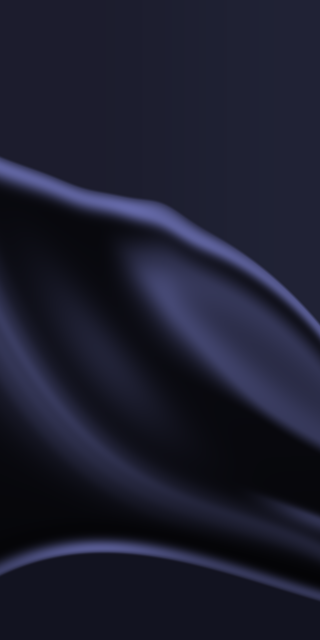
Give the GLSL for this background, as a WebGL 1 fragment shader.

```glsl
precision highp float;

uniform vec2 u_resolution;

const vec3 NIGHT = vec3(0.108, 0.110, 0.175);
const vec3 DUSK = vec3(0.125, 0.135, 0.208);
const vec3 FLOOR_TONE = vec3(0.072, 0.073, 0.125);
const vec3 SILK = vec3(0.45, 0.47, 0.75);

// Coefficients of cubic curves y(x), constant term first
const vec4 TOP_EDGE = vec4(1.51, -0.40, 0.411, -0.537);
const vec4 BOTTOM_EDGE = vec4(0.215, 0.4765, -0.9045, 0.348);
const vec4 LEFT_FOLD = vec4(0.984, -1.809, 1.997, -0.891);
const vec4 CENTER_FOLD = vec4(1.577, -1.428, 0.4525, 0.0);
const vec4 UPPER_FOLD = vec4(0.99, 0.674, -0.783, 0.0);
const vec4 FAINT_FOLD = vec4(1.37, -1.695, 0.666, 0.0);
const vec4 CORNER_FOLD = vec4(0.742, -0.37, 0.0, 0.0);

float bump(float x, float center, float width) {
  float t = (x - center) / width;
  return exp(-t * t);
}

// Approximate signed distance to a cubic, positive above it
float curveDistance(vec2 p, vec4 c) {
  float y = c.x + p.x * (c.y + p.x * (c.z + p.x * c.w));
  float slope = c.y + p.x * (2.0 * c.z + 3.0 * p.x * c.w);
  return (p.y - y) * inversesqrt(1.0 + slope * slope);
}

// Soft highlight with separate falloff on each side
float ridge(float d, float below, float above) {
  return bump(d, 0.0, d < 0.0 ? below : above);
}

float topDistance(vec2 p) {
  p.y -= 0.022 * bump(p.x, 0.51, 0.08) - 0.012 * bump(p.x, 0.26, 0.09);
  return curveDistance(p, TOP_EDGE);
}

// Bright hem along the upper edge, doubled where it folds over
float topHem(float x, float d) {
  float inset = mix(0.03, 0.008, smoothstep(0.6, 1.0, x))
              + 0.02 * bump(x, 0.53, 0.13);
  float hem = mix(0.78, 0.66, x) * ridge(d + inset, mix(0.038, 0.02, x), 0.035);
  return hem + 0.32 * bump(x, 0.5, 0.14) * ridge(d + 0.012, 0.025, 0.03);
}

float bottomHem(float x, float d) {
  float strength = 0.45 + 0.3 * bump(x, 0.3, 0.25);
  return strength * ridge(d, 0.018, mix(0.03, 0.024, x));
}

// Lit pocket bounded by the hem and the central crease
float pocketLight(vec2 p, float depth) {
  float d = curveDistance(p, CENTER_FOLD);
  float softness = mix(0.1, 0.025, smoothstep(0.4, 0.85, p.x));
  float gate = smoothstep(-softness, softness, d)
             * smoothstep(0.3, 0.55, p.x)
             * smoothstep(mix(0.09, 0.025, p.x), mix(0.23, 0.1, p.x), depth);
  float crest = mix(0.24, 0.13, smoothstep(0.5, 1.0, p.x))
              * ridge(d - mix(0.1, 0.03, p.x), 0.06, 0.07);
  float band = 0.11 * ridge(curveDistance(p, UPPER_FOLD), 0.07, 0.06);
  return gate * (0.27 + crest + band);
}

// Long folds sweeping from the left side to the lower right
float sweepingFolds(vec2 p) {
  float d = curveDistance(p, LEFT_FOLD);
  float grain = 1.0 + 0.05 * sin(d * 75.0 + 2.0 * p.x) + 0.03 * sin(d * 140.0);
  float left = mix(0.41, 0.22, smoothstep(0.0, 0.7, p.x)) * grain
             * ridge(d, mix(0.1, 0.035, p.x), mix(0.075, 0.04, p.x));
  float faint = 0.21 * bump(p.x, 0.3, 0.3)
              * bump(p.y, 0.86, 0.33)
              * ridge(curveDistance(p, FAINT_FOLD), 0.1, 0.08);
  float corner = 0.36 * smoothstep(0.72, 1.0, p.x)
               * ridge(curveDistance(p, CORNER_FOLD), 0.032, 0.018);
  return left + faint + corner;
}

vec3 backdrop(vec2 p) {
  vec3 wall = mix(NIGHT, DUSK, smoothstep(0.2, 1.0, p.x));
  return mix(FLOOR_TONE, wall, smoothstep(0.4, 0.8, p.y));
}

void main() {
  vec2 p = gl_FragCoord.xy / u_resolution * vec2(1.0, 2.0);
  float top = topDistance(p);
  float bottom = curveDistance(p, BOTTOM_EDGE);

  // Shade the cloth
  float light = 0.035 + 0.03 * bump(p.y, 0.95, 0.5);
  light += pocketLight(p, -top) + sweepingFolds(p);
  light *= smoothstep(0.0, 0.12, bottom);
  light += topHem(p.x, top) + bottomHem(p.x, bottom);
  vec3 cloth = SILK * light + vec3(0.006, 0.006, 0.01);

  // Lay it over the backdrop with softened outlines
  float mask = smoothstep(-0.007, 0.005, -top)
             * smoothstep(-0.021, -0.009, bottom);
  gl_FragColor = vec4(mix(backdrop(p), cloth, mask), 1.0);
}
```
